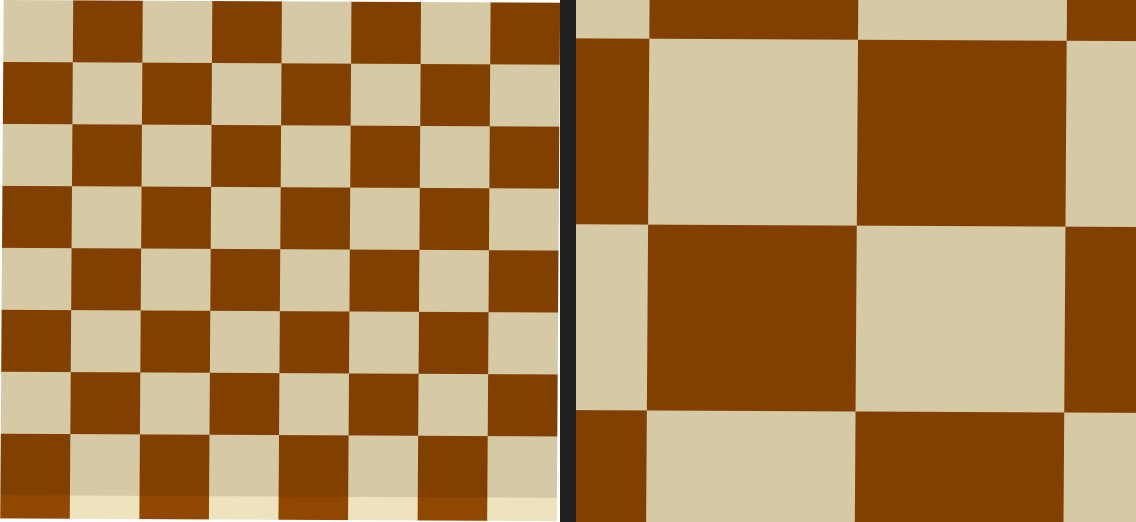
Left, the full canvas; right, a detail of the centre.
This pattern is drawn by a WebGL 1 fragment shader. Its source:

```glsl
precision highp float;
// An eight by eight brown and cream checkerboard, slightly skewed, with a paler front lip.

uniform vec2 u_resolution;

// Signed square wave with period 2: +1 on even cells, -1 on odd cells.
vec2 softSquareWave(vec2 t, vec2 pixel) {
    vec2 edgeDistance = 0.5 - abs(mod(t + 0.5, 2.0) - 1.0);
    return clamp(2.0 * edgeDistance / pixel, -1.0, 1.0);
}

// Coverage of the region where the distance is positive.
float coverage(float distance, float pixel) {
    return clamp(distance / pixel + 0.5, 0.0, 1.0);
}

void main() {
    vec2 uv = gl_FragCoord.xy / u_resolution;
    uv.y = 1.0 - uv.y;

    // Board coordinates: one unit per square, counted from the top left.
    vec2 board = vec2(8.05 * uv.x + 0.0496 * uv.y - 0.0524,
                      8.425 * uv.y - 0.0442 * uv.x);
    vec2 pixel = vec2(8.05, 8.425) / u_resolution;

    // The lip continues the bottom row; clamping keeps the rim free of outside cells.
    vec2 cell = clamp(board, 0.5 * pixel, vec2(8.0 - 0.5 * pixel.x, 7.5));
    vec2 wave = softSquareWave(cell, pixel);
    float light = 0.5 + 0.5 * wave.x * wave.y;

    // Flat top squares and the brighter front lip.
    vec3 top = mix(vec3(0.51, 0.25, 0.0), vec3(0.84, 0.79, 0.65), light);
    vec3 lip = mix(vec3(0.565, 0.28, 0.0), vec3(0.93, 0.89, 0.74), light);
    vec3 color = mix(top, lip, coverage(board.y - 7.992, pixel.y));

    // White surround outside the skewed outline.
    float inside = coverage(min(board.x, 8.0 - board.x), pixel.x)
                 * coverage(min(board.y, 8.367 - board.y), pixel.y);
    gl_FragColor = vec4(mix(vec3(0.995), color, inside), 1.0);
}
```
